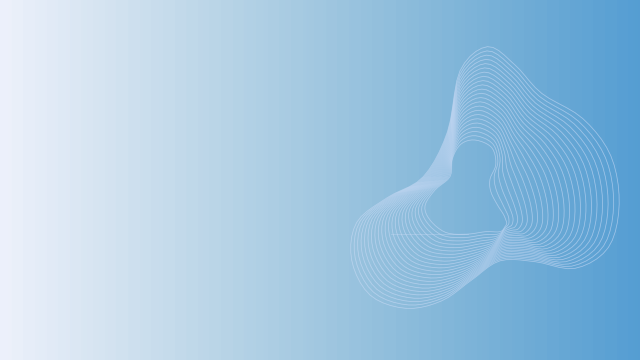
Reproduce this background procedurally as a WebGL 2 fragment shader.

```glsl
#version 300 es
precision highp float;
// A pale-to-blue horizontal gradient in soft bands, with a wireframe ribbon
// at the right: thin closed curves blended from an outer to an inner spline.
// All shapes live on a design grid 432 units tall, y pointing down.
uniform vec2 u_resolution;
out vec4 fragColor;

const int KNOTS = 20;
const int CURVES = 23;
const int STEPS = 5;

// Control knots of both outlines, clockwise from the top.
const vec2 OUTER[KNOTS] = vec2[](
  vec2(585, 56), vec2(618, 78), vec2(650, 112), vec2(699, 142), vec2(733, 187),
  vec2(743, 245), vec2(730, 297), vec2(690, 322), vec2(642, 314), vec2(600, 313),
  vec2(566, 336), vec2(530, 361), vec2(487, 370), vec2(444, 354), vec2(422, 312),
  vec2(428, 267), vec2(465, 237), vec2(508, 212), vec2(537, 158), vec2(552, 85));
const vec2 INNER[KNOTS] = vec2[](
  vec2(570, 168), vec2(590, 177), vec2(595, 197), vec2(588, 215), vec2(589, 230),
  vec2(597, 246), vec2(604, 257), vec2(607, 264), vec2(608, 268), vec2(606, 272),
  vec2(600, 278), vec2(583, 278), vec2(560, 281), vec2(535, 279), vec2(516, 264),
  vec2(510, 247), vec2(522, 228), vec2(540, 212), vec2(543, 190), vec2(553, 173));

// Catmull-Rom spline through four knots.
vec2 spline(vec2 a, vec2 b, vec2 c, vec2 d, float t) {
  return b + 0.5 * t * (c - a + t * (2.0 * a - 5.0 * b + 4.0 * c - d
       + t * (3.0 * (b - c) + d - a)));
}

// Outer point in xy, inner point in zw, at step s around the loop.
vec4 rail(int s) {
  int i = (s / STEPS) % KNOTS;
  int h = (i + KNOTS - 1) % KNOTS, j = (i + 1) % KNOTS, k = (i + 2) % KNOTS;
  float t = float(s % STEPS) / float(STEPS);
  return vec4(spline(OUTER[h], OUTER[i], OUTER[j], OUTER[k], t),
              spline(INNER[h], INNER[i], INNER[j], INNER[k], t));
}

float segmentDistance(vec2 p, vec2 a, vec2 b) {
  vec2 ab = b - a;
  return length(p - a - ab * clamp(dot(p - a, ab) / max(dot(ab, ab), 1e-4), 0.0, 1.0));
}

// Coverage of a thin line, kept even when thinner than a pixel.
float stroke(float d, float width, float px) {
  float halfWidth = 0.5 * max(width, px);
  return min(1.0, width / px)
       * (1.0 - smoothstep(halfWidth - 0.5 * px, halfWidth + 0.5 * px, d));
}

vec3 background(float x) {
  float banded = (floor(x * 55.0) + 0.5) / 55.0;
  x = mix(x, banded, 0.8);
  return vec3(0.93 - 0.6 * x, 0.945 - 0.33 * x, 0.985 - 0.27 * x + 0.11 * x * x);
}

// Combined opacity of the blended curves.
float ribbon(vec2 p, float px) {
  float nearest[CURVES];
  for (int c = 0; c < CURVES; c++) nearest[c] = 1e3;

  vec4 a = rail(0);
  for (int s = 1; s <= KNOTS * STEPS; s++) {
    vec4 b = rail(s);
    // Skip strips whose bounding box is far from this point.
    vec2 low = min(min(a.xy, a.zw), min(b.xy, b.zw)) - 2.0 * px - 1.0;
    vec2 high = max(max(a.xy, a.zw), max(b.xy, b.zw)) + 2.0 * px + 1.0;
    if (all(greaterThan(p, low)) && all(lessThan(p, high))) {
      for (int c = 0; c < CURVES; c++) {
        float t = float(c) / float(CURVES - 1);
        float d = segmentDistance(p, mix(a.xy, a.zw, t), mix(b.xy, b.zw, t));
        nearest[c] = min(nearest[c], d);
      }
    }
    a = b;
  }

  float clear = 1.0;
  for (int c = 0; c < CURVES; c++) clear *= 1.0 - 0.62 * stroke(nearest[c], 0.9, px);
  return 1.0 - clear;
}

void main() {
  float px = 432.0 / u_resolution.y;
  vec2 p = vec2(gl_FragCoord.x, u_resolution.y - gl_FragCoord.y) * px;
  vec3 color = background(gl_FragCoord.x / u_resolution.x);

  if (p.x > 415.0 && p.x < 750.0 && p.y > 50.0 && p.y < 376.0) {
    vec3 lineColor = vec3(0.80, 0.86, 0.965);
    color = mix(color, lineColor, ribbon(p, px));
    // Faint level seam across the lower left lobe.
    float seam = stroke(segmentDistance(p, vec2(470, 281.5), vec2(562, 281.5)), 0.8, px);
    color = mix(color, lineColor, 0.5 * seam);
  }
  fragColor = vec4(color, 1.0);
}
```
